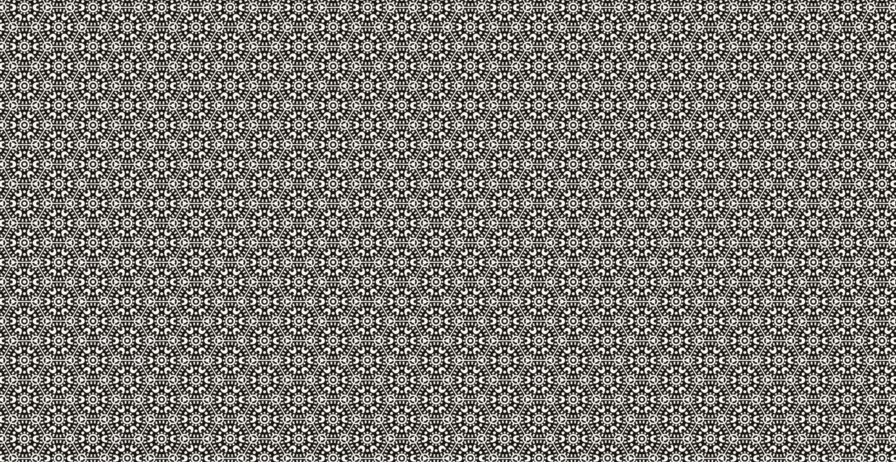
This pattern is drawn by a WebGL 1 fragment shader. Its source:

```glsl
precision highp float;

// Staggered lattice of small six-fold rosettes, cream on warm black.
// Each point is folded into one sixth of its hexagonal cell, where an eye,
// hollow petals, radial ticks and corner flowers are joined and supersampled.

uniform vec2 u_resolution;

const float PI = 3.14159265;
const float ROOT3 = 1.7320508;
const vec2 REPEATS = vec2(13.06, 11.78);   // double columns across, rows down
const vec2 ANCHOR = vec2(0.525, 0.602);    // centre of one rosette
const vec3 INK = vec3(0.095, 0.078, 0.055);
const vec3 PAPER = vec3(0.975, 0.967, 0.955);
const int SAMPLES = 4;

// Signed distances are negative inside the shape.
float disc(vec2 p, float radius) {
  return length(p) - radius;
}

float ring(vec2 p, float radius, float halfWidth) {
  return abs(length(p) - radius) - halfWidth;
}

float bar(vec2 p, vec2 halfSize) {
  vec2 d = abs(p) - halfSize;
  return length(max(d, 0.0)) + min(max(d.x, d.y), 0.0);
}

// Fold the plane into one of count equal sectors around the x axis.
vec2 foldSector(vec2 p, float count) {
  float sector = 2.0 * PI / count;
  float angle = mod(atan(p.y, p.x) + 0.5 * sector, sector) - 0.5 * sector;
  return length(p) * vec2(cos(angle), sin(angle));
}

// Offset from the nearest rosette; rows are one unit apart.
vec2 nearestCentre(vec2 p) {
  vec2 period = vec2(ROOT3, 1.0);
  vec2 a = mod(p + 0.5 * period, period) - 0.5 * period;
  vec2 b = mod(p, period) - 0.5 * period;
  return dot(a, a) < dot(b, b) ? a : b;
}

// Central dot inside a beaded ring.
float eye(vec2 p) {
  float d = min(disc(p, 0.045), ring(p, 0.105, 0.022));
  return min(d, disc(foldSector(p, 12.0) - vec2(0.162, 0.0), 0.024));
}

// Rounded bell with a small hollow on its outer side.
float petal(vec2 p) {
  float bell = min(disc(p, 0.082), bar(p - vec2(0.035, 0.0), vec2(0.035, 0.090)));
  float hollow = disc(p - vec2(0.045, 0.0), 0.040);
  return max(bell, -hollow);
}

// Fringe of short radial strokes near the rim of the cell.
float rimTicks(vec2 p) {
  vec2 q = foldSector(p, 30.0);
  return bar(q - vec2(0.430, 0.0), vec2(0.035, 0.021));
}

// Small disc and ring where three cells meet.
float cornerFlower(vec2 p) {
  return min(disc(p, 0.050), ring(p, 0.110, 0.018));
}

// Dot between petals and a thin line on the border, along the edge axis.
float edgeTrim(vec2 p) {
  return min(disc(p - vec2(0.300, 0.0), 0.038), abs(p.x - 0.5) - 0.015);
}

float rosette(vec2 p) {
  // After folding, x points to the nearest corner of the cell.
  vec2 q = foldSector(p, 6.0);
  vec2 m = vec2(q.x, abs(q.y));
  vec2 edge = 0.5 * vec2(ROOT3 * m.x + m.y, ROOT3 * m.y - m.x);
  float d = min(eye(q), petal(q - vec2(0.290, 0.0)));
  d = min(d, min(rimTicks(q), edgeTrim(edge)));
  return min(d, cornerFlower(q - vec2(1.0 / ROOT3, 0.0)));
}

float paperCover(vec2 uv, float softness) {
  vec2 p = (uv - ANCHOR) * REPEATS * vec2(ROOT3, 1.0);
  float d = rosette(nearestCentre(p));
  return 1.0 - smoothstep(-softness, softness, d);
}

void main() {
  float softness = 0.3 * REPEATS.y / u_resolution.y;
  float cover = 0.0;
  for (int j = 0; j < SAMPLES; j++) {
    for (int i = 0; i < SAMPLES; i++) {
      vec2 offset = (vec2(float(i), float(j)) + 0.5) / float(SAMPLES) - 0.5;
      vec2 uv = (gl_FragCoord.xy + 1.45 * offset) / u_resolution;
      cover += paperCover(uv, softness);
    }
  }
  cover /= float(SAMPLES * SAMPLES);
  gl_FragColor = vec4(mix(INK, PAPER, cover), 1.0);
}
```
